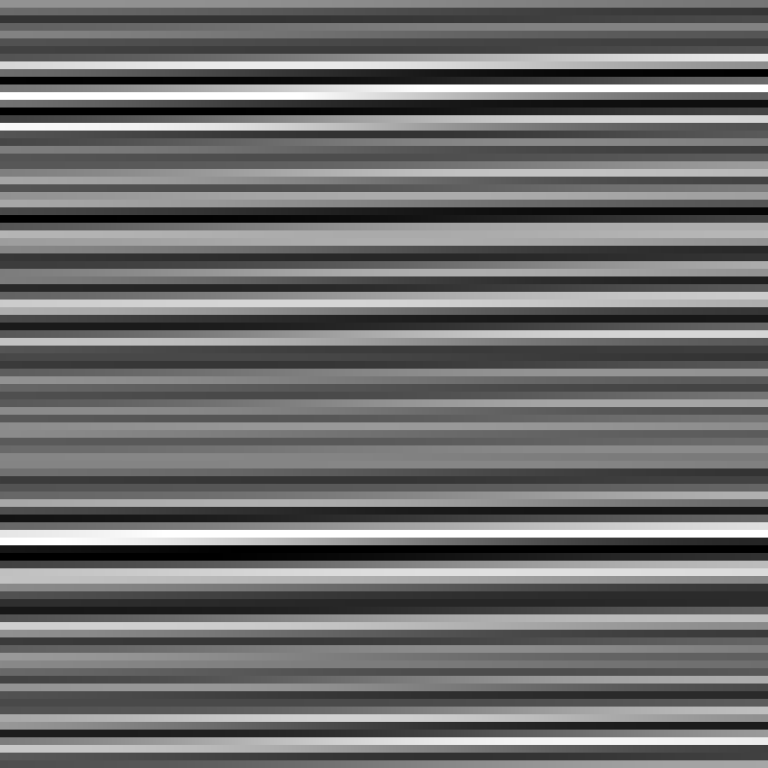
A Shadertoy shader for this texture:

```glsl
// Horizontal grey streaks: stepped rows of slightly tilted, band-limited noise.

#define ROWS 100.0        // rows over the canvas height
#define WAVES 40          // waves summed into the noise
#define FREQ_MIN 0.02     // lowest frequency, cycles per row
#define FREQ_MAX 0.48     // highest frequency, cycles per row
#define FREQ_PEAK 0.22    // strongest frequency
#define FREQ_SPREAD 0.075 // width of the strong band
#define FLOOR_AMP 0.22    // amplitude outside the strong band
#define TILT 1.0          // rows climbed from left to right
#define DRIFT 0.10        // random sideways phase change, in cycles
#define GREY_MID 0.40     // grey at zero noise
#define CONTRAST 0.222    // grey per unit of noise
#define SKEW 0.025        // lift of both tails

const float TAU = 6.2831853;

float hash(float n) {
    return fract(sin(n * 127.1 + 11.7) * 43758.5453);
}

// Sum of random waves with unit variance
float streakNoise(float row, float x) {
    float climb = smoothstep(-0.1, 1.1, x);
    float sum = 0.0;
    float power = 0.0;
    for (int i = 0; i < WAVES; i++) {
        float id = float(i);
        float freq = mix(FREQ_MIN, FREQ_MAX, (id + hash(id)) / float(WAVES));
        float offset = (freq - FREQ_PEAK) / FREQ_SPREAD;
        float amp = FLOOR_AMP + exp(-offset * offset);
        float drift = DRIFT * (2.0 * hash(id + 50.3) - 1.0);
        float phase = freq * (row - TILT * climb) + drift * climb + hash(id + 100.6);
        sum += amp * cos(TAU * phase);
        power += 0.5 * amp * amp;
    }
    return sum / sqrt(power);
}

// Grey level of one row at a horizontal position
float rowGrey(float row, float x) {
    float n = streakNoise(row, x);
    return clamp(GREY_MID + CONTRAST * n + SKEW * n * n, 0.0, 1.0);
}

void mainImage(out vec4 fragColor, in vec2 fragCoord) {
    vec2 uv = fragCoord / iResolution.xy;

    // Blend the two rows beside the nearest edge over one pixel
    float y = uv.y * ROWS;
    float edge = floor(y + 0.5);
    float pixel = ROWS / iResolution.y;
    float above = clamp((y - edge) / pixel + 0.5, 0.0, 1.0);
    float grey = mix(rowGrey(edge - 1.0, uv.x), rowGrey(edge, uv.x), above);

    fragColor = vec4(vec3(grey), 1.0);
}
```
